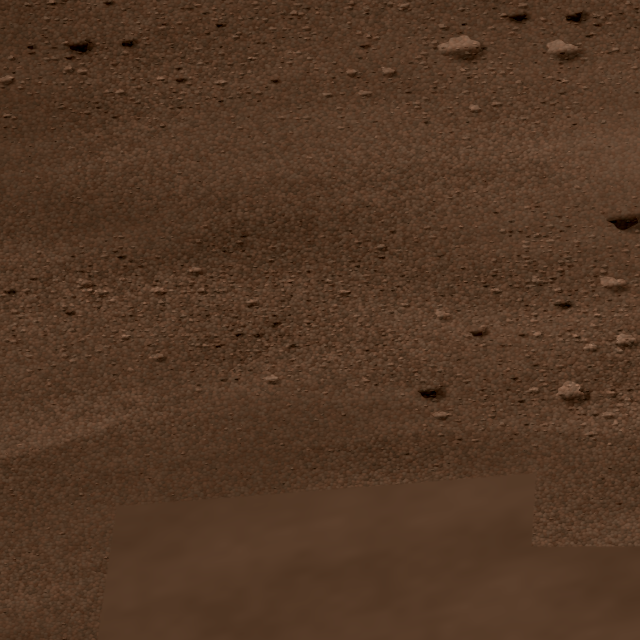
Write a WebGL 2 fragment shader that draws this texture.

```glsl
#version 300 es
precision highp float;
// Rust-brown desert ground: gritty dunes, scattered flat stones, one smooth patch.
uniform vec2 u_resolution;
out vec4 fragColor;

const vec3 SAND = vec3(0.320, 0.218, 0.146);
const vec3 LIGHT_STEP = vec3(0.115, 0.095, 0.085);
const vec3 RUST_STEP = vec3(0.015, -0.003, -0.008);
const float GRAIN_CELLS = 205.0;
const float GRAIN_CONTRAST = 0.66;
const float PEBBLE_CELLS = 76.0;
const float STONE_CELLS = 34.0;
const float ROCK_CELLS = 13.0;
const float DUNE_CONTRAST = 0.36;

vec4 hash4(vec2 cell) {
  vec4 q = fract(cell.xyxy * vec4(0.1031, 0.1030, 0.0973, 0.1099));
  q += dot(q, q.wzxy + 33.33);
  return fract((q.xxyz + q.yzzw) * q.zywx);
}

float valueNoise(vec2 p) {
  vec2 cell = floor(p), f = fract(p);
  f = f * f * (3.0 - 2.0 * f);
  vec2 e = vec2(1.0, 0.0);
  return mix(mix(hash4(cell).x, hash4(cell + e).x, f.x),
             mix(hash4(cell + e.yx).x, hash4(cell + 1.0).x, f.x), f.y) * 2.0 - 1.0;
}

// Cellular grit: x is brightness, y is hue. Grains fade softly into their gaps.
vec2 grit(vec2 p) {
  vec2 g = p * GRAIN_CELLS * vec2(1.0, 1.2), cell = floor(g);
  vec2 sum = vec2(0.0);
  float lit = 0.0, total = 0.0;
  for (int j = -1; j <= 1; j++)
    for (int i = -1; i <= 1; i++) {
      vec2 c = cell + vec2(i, j);
      vec4 r = hash4(c + 7.0);
      vec2 d = g - c - r.xy;
      float weight = exp(-6.5 * dot(d, d));
      sum += weight * (r.zw * 2.0 - 1.0);
      lit += weight * dot(d, vec2(-0.4, 0.9));
      total += weight;
    }
  sum /= total + 0.05;
  lit /= total + 0.05;
  return vec2(0.8 * sum.x + 1.0 * lit + 0.35 * (min(total, 1.2) - 0.65), sum.y);
}

// Flat stones lit from the upper left: signed brightness.
float stones(vec2 p, float cells, float density, float seed) {
  vec2 g = p * cells * vec2(1.0, 1.7), cell = floor(g);
  float tone = 0.0;
  for (int j = -1; j <= 1; j++)
    for (int i = -1; i <= 1; i++) {
      vec2 c = cell + vec2(i, j);
      vec4 r = hash4(c + seed);
      float size = mix(0.17, 0.42, r.w * r.w) * clamp((density - r.x) * 12.0, 0.0, 1.0);
      if (size < 0.02) continue;
      vec2 d = (g - c - 0.25 - 0.5 * r.yz) / size;
      float a = atan(d.y, d.x);
      float rim = 1.0 + 0.18 * sin(2.0 * a + 6.3 * r.y) + 0.15 * sin(3.0 * a + 6.3 * r.z)
                + 0.08 * sin(7.0 * a + 20.0 * r.w);
      float edge = 1.1 * cells / (u_resolution.y * size);
      float body = 1.0 - smoothstep(1.0 - edge, 1.0 + edge, length(d) / rim);
      float shadow = 1.0 - smoothstep(0.6, 1.35, length(d - vec2(0.4, -0.5)));
      float lit = mix(-1.0, 1.2, smoothstep(-0.7, 0.2, d.y - 0.25 * d.x));
      lit -= 1.1 * step(0.72, r.z);
      tone = mix(tone, -1.1, shadow * (1.0 - body));
      tone = mix(tone, lit, body);
    }
  return tone;
}

// Bright crest fading upward, with a shaded foot below.
float crest(float height) {
  float above = smoothstep(-0.004, 0.003, height);
  return above * exp(-max(height, 0.0) * 28.0) - 0.5 * (1.0 - above) * exp(min(height, 0.0) * 22.0);
}

// Round soft bump of shade around a centre.
float mound(vec2 p, vec2 centre, vec2 extent) {
  vec2 d = (p - centre) / extent;
  return exp(-dot(d, d));
}

float dunes(vec2 p) {
  float h = p.y - 0.1 * p.x + 0.014 * sin(p.x * 7.0 + 1.0) + 0.014 * valueNoise(p * vec2(4.0, 9.0));
  float tone = 0.55 * valueNoise(vec2(p.x * 3.0, h * 12.0)) + 0.4 * valueNoise(vec2(p.x * 5.0, h * 46.0));
  tone += 0.2 * sin(h * 43.0 + p.x * 3.0);
  tone += 1.0 * mound(p, vec2(0.95, 0.78), vec2(0.45, 0.12));
  tone += 0.5 * mound(p, vec2(0.75, 0.42), vec2(0.35, 0.12));
  tone -= 0.9 * mound(p, vec2(0.45, 0.64), vec2(0.40, 0.06));
  tone -= 0.9 * mound(p, vec2(0.05, 0.98), vec2(0.40, 0.16));
  tone -= 0.7 * mound(p, vec2(0.42, 0.34), vec2(0.20, 0.04));
  tone -= 0.5 * mound(p, vec2(0.05, 0.24), vec2(0.25, 0.04));
  float leftCrest = 0.283 + 0.2 * p.x + 0.6 * p.x * p.x;
  tone += 1.0 * crest(p.y - leftCrest) * (1.0 - smoothstep(0.17, 0.27, p.x));
  float longCrest = 0.285 + 0.05 * p.x + 0.008 * sin(p.x * 11.0);
  return tone + 0.45 * crest(p.y - longCrest) * smoothstep(0.2, 0.5, p.x);
}

// Coverage of the smooth slanted patch along the bottom.
float smoothPatch(vec2 p) {
  float px = 1.5 / u_resolution.y;
  float top = min(0.194 + 0.08 * p.x - p.y, max(0.822 + 0.06 * p.y - p.x, 0.146 - p.y));
  return smoothstep(-px, px, min(top, p.x - 0.152 - 0.145 * p.y));
}

void main() {
  vec2 p = gl_FragCoord.xy / u_resolution;

  // Where stones gather: far field, middle band and right side.
  float far = smoothstep(0.74, 0.93, p.y);
  float band = smoothstep(0.40, 0.50, p.y + 0.1 * p.x) * (1.0 - smoothstep(0.54, 0.66, p.y));
  float right = smoothstep(0.5, 0.8, p.x) * smoothstep(0.28, 0.38, p.y) * (1.0 - smoothstep(0.6, 0.75, p.y));
  float cover = max(far, max(band, right)) * (0.8 + 0.45 * valueNoise(p * vec2(7.0, 14.0)));

  // Rough ground.
  vec2 grain = grit(p);
  float roughness = 0.85 + 0.3 * valueNoise(p * vec2(5.0, 11.0)) + 0.25 * band;
  float tone = DUNE_CONTRAST * dunes(p) + GRAIN_CONTRAST * roughness * grain.x;
  tone += 0.70 * stones(p, PEBBLE_CELLS, 0.08 + 0.42 * cover, 11.0);
  tone += 0.95 * stones(p, STONE_CELLS, 0.02 + 0.20 * cover, 43.0);
  tone += 1.15 * stones(p, ROCK_CELLS, 0.19 * max(far, right), 91.0);
  vec3 ground = SAND + LIGHT_STEP * tone + RUST_STEP * grain.y;

  // Soft patch without grit.
  vec2 slanted = vec2(p.x, p.y - 0.2 * p.x);
  float blur = 0.16 * valueNoise(slanted * vec2(5.0, 15.0)) + 0.09 * valueNoise(slanted * vec2(15.0, 36.0));
  blur += 0.07 * valueNoise(slanted * vec2(40.0, 75.0));
  vec3 soft = SAND + LIGHT_STEP * (blur + 0.04);

  fragColor = vec4(mix(ground, soft, smoothPatch(p)), 1.0);
}
```
